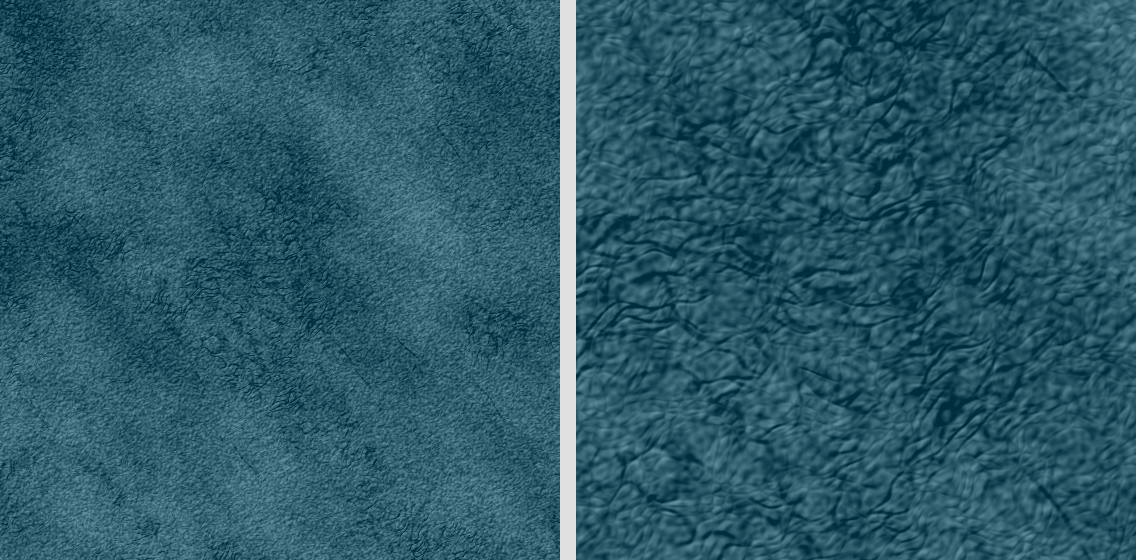
Left, the full canvas; right, a detail of the centre.
A Shadertoy shader for this texture:

```glsl
// Worn teal leather: cloudy dye, fine shredded grain, patches of creases and slanted scratches.

const vec3 MID_TEAL = vec3(0.17, 0.35, 0.41);
const vec3 TONE_STEP = vec3(0.062, 0.062, 0.060); // colour change per unit of tone
const float TONE_BIAS = 0.42;
const float CLOUD_SCALE = 3.6;
const float CLOUD_DEPTH = 2.0;
const vec2 PEBBLE_SCALE = vec2(105.0, 150.0);     // along and across the folds
const float PEBBLE_DEPTH = 0.6;
const float GRAIN_SCALE = 190.0;
const float GRAIN_DEPTH = 2.1;
const vec2 CREASE_SCALE = vec2(40.0, 78.0);       // along and across the folds
const float CREASE_ANGLE = 0.45;
const float CREASE_DEPTH = 2.0;
const float RELIEF = 1.7;
const vec2 LIGHT_STEP = vec2(-0.0009, 0.0014);
const int SCRATCH_COUNT = 34;
const float SCRATCH_ANGLE = -1.03;
const float SCRATCH_WIDTH = 0.0024;
const float SCRATCH_DEPTH = 2.3;

vec2 hash22(vec2 p) {
    vec3 q = fract(p.xyx * vec3(0.1031, 0.1030, 0.0973));
    q += dot(q, q.yzx + 33.33);
    return fract((q.xx + q.yz) * q.zy);
}

mat2 rotation(float a) {
    return mat2(cos(a), -sin(a), sin(a), cos(a));
}

float cornerSlope(vec2 cell, vec2 offset) {
    float a = 6.28319 * hash22(cell).x;
    return dot(vec2(cos(a), sin(a)), offset);
}

float gradientNoise(vec2 p) {
    vec2 i = floor(p), f = p - i;
    vec2 u = f * f * f * (f * (f * 6.0 - 15.0) + 10.0);
    vec2 e = vec2(1.0, 0.0);
    return mix(mix(cornerSlope(i, f), cornerSlope(i + e, f - e), u.x),
               mix(cornerSlope(i + e.yx, f - e.yx), cornerSlope(i + 1.0, f - 1.0), u.x), u.y);
}

float clouds(vec2 p) {
    float sum = 0.0, gain = 1.0;
    for (int i = 0; i < 5; i++) {
        sum += gain * gradientNoise(p);
        p = rotation(0.6) * p * 2.03 + 17.3;
        gain *= 0.64;
    }
    return sum;
}

// Gap between the two nearest cell centres: zero on the cell borders
float cellGap(vec2 p) {
    vec2 i = floor(p), f = p - i;
    float nearest = 8.0, second = 8.0;
    for (int y = -1; y <= 1; y++)
    for (int x = -1; x <= 1; x++) {
        vec2 c = vec2(x, y);
        float d = length(c + hash22(i + c) - f);
        second = min(second, max(nearest, d));
        nearest = min(nearest, d);
    }
    return second - nearest;
}

vec2 noisePair(vec2 p) {
    return vec2(gradientNoise(p), gradientNoise(p + 31.0));
}

float pebbles(vec2 p) {
    vec2 q = rotation(CREASE_ANGLE) * (p + 0.012 * noisePair(p * 38.0));
    return smoothstep(0.0, 0.55, cellGap(q * PEBBLE_SCALE)) - 0.55;
}

float grain(vec2 p) {
    vec2 q = rotation(CREASE_ANGLE) * p;
    return gradientNoise(q * GRAIN_SCALE) + 0.75 * gradientNoise(q * GRAIN_SCALE * vec2(0.4, 0.58) + 41.0);
}

// Network of folds, bent at two scales and broken up along its length
float creases(vec2 p) {
    vec2 q = rotation(CREASE_ANGLE) * (p + 0.08 * noisePair(p * 5.0) + 0.012 * noisePair(p * 48.0));
    float broken = smoothstep(-0.4, 0.2, gradientNoise(p * 30.0 + 9.0));
    return broken * (1.0 - smoothstep(0.0, 0.33, cellGap(q * CREASE_SCALE)));
}

float scratches(vec2 p) {
    float mark = 0.0;
    p += 0.007 * noisePair(p * 26.0);
    for (int i = 0; i < SCRATCH_COUNT; i++) {
        vec2 place = hash22(vec2(i, 7.0) * 3.7);
        vec2 form = hash22(vec2(i, 23.0) * 5.3);
        vec2 q = rotation(SCRATCH_ANGLE + 0.35 * (form.x - 0.5)) * (p - place);
        float along = abs(q.x) / mix(0.025, 0.085, form.y);
        float line = 1.0 - smoothstep(0.1, 1.0, abs(q.y) / SCRATCH_WIDTH);
        mark = max(mark, line * (1.0 - smoothstep(0.3, 1.0, along)) * mix(0.35, 1.0, form.x));
    }
    return mark * smoothstep(-0.5, 0.1, gradientNoise(p * 45.0));
}

void mainImage(out vec4 fragColor, in vec2 fragCoord) {
    vec2 p = fragCoord / iResolution.y;
    vec2 lit = p + LIGHT_STEP;

    // Broad dye variation, a little darker towards the top
    float cloud = clouds(rotation(-0.8) * p * CLOUD_SCALE * vec2(0.8, 1.1) + 5.7);
    float tone = TONE_BIAS + CLOUD_DEPTH * cloud - 0.6 * (p.y - 0.5);

    // Creases gather in patches, mostly where the dye is dark
    float patchNoise = gradientNoise(p * 4.1 + 2.6) + 0.5 * gradientNoise(p * 11.0);
    float creased = 0.12 + 0.88 * smoothstep(-0.15, 0.35, patchNoise - 0.4 * cloud);
    float fold = creases(p) * creased;
    float foldLit = creases(lit) * creased;

    // Surface height here and one step towards the light
    float pebble = pebbles(p);
    float grit = grain(p);
    float height = 0.5 * pebble + grit - 0.7 * fold;
    float heightLit = 0.5 * pebbles(lit) + grain(lit) - 0.7 * foldLit;

    tone += PEBBLE_DEPTH * pebble + GRAIN_DEPTH * grit + RELIEF * (height - heightLit);
    tone -= CREASE_DEPTH * fold + SCRATCH_DEPTH * scratches(p);
    tone = clamp(tone, -2.8, 3.2);

    fragColor = vec4(MID_TEAL + TONE_STEP * tone, 1.0);
}
```
